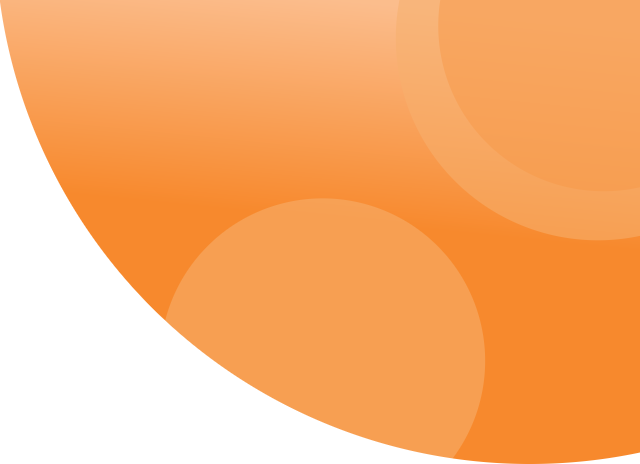
Give the GLSL for this background, as a Shadertoy shader.

```glsl
// A large orange disc on white, lit by a slightly tilted pale glow at the top.
// Translucent discs lie over it: one low in the middle, two nested at upper right.
// Every shape is a circle distance, with lengths in units of canvas height.

// Antialiased coverage of a disc: 1 inside, 0 outside.
float disc(vec2 p, vec2 center, float radius) {
    float pixel = 1.0 / iResolution.y;
    return clamp(0.5 - (length(p - center) - radius) / pixel, 0.0, 1.0);
}

void mainImage(out vec4 fragColor, in vec2 fragCoord) {
    vec2 p = fragCoord / iResolution.y;

    // Solid orange below, fading to peach along a tilted axis
    vec3 orange = vec3(0.970, 0.537, 0.176);
    vec3 peach = vec3(0.984, 0.740, 0.550);
    float glow = clamp((p.y + 0.1 * p.x - 0.597) / 0.475, 0.0, 1.0);
    vec3 color = mix(orange, peach, glow);

    // Translucent tan discs
    vec3 tan1 = vec3(0.967, 0.688, 0.428);
    float lowDisc = disc(p, vec2(0.6953, 0.2222), 0.3503);
    float outerDisc = disc(p, vec2(1.2885, 0.9176), 0.4355);
    color = mix(color, tan1, 0.57 * max(lowDisc, outerDisc));

    // Deeper disc nested in the upper right one
    float innerDisc = disc(p, vec2(1.3011, 0.9444), 0.3566);
    color = mix(color, vec3(0.970, 0.590, 0.270), 0.46 * innerDisc);

    // White outside the large disc
    float body = disc(p, vec2(1.1416, 1.1523), 1.1523);
    fragColor = vec4(mix(vec3(1.0), color, body), 1.0);
}
```
